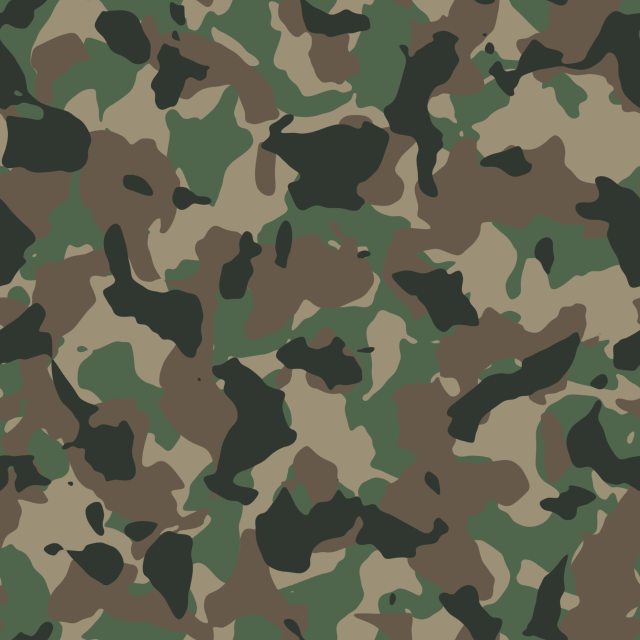
This pattern is drawn by a WebGL 2 fragment shader. Its source:

```glsl
#version 300 es
precision highp float;
// Seamless four-colour woodland camouflage: tan cloth under green, brown and near-black blotches.

uniform vec2 u_resolution;
out vec4 fragColor;

const float TAU = 6.2831853;
const vec3 TAN = vec3(0.612, 0.567, 0.467);
const vec3 GREEN = vec3(0.310, 0.400, 0.302);
const vec3 BROWN = vec3(0.400, 0.349, 0.286);
const vec3 DARK = vec3(0.190, 0.216, 0.188);

// Integer hash of a lattice cell and seed, from 0 to 1
float hash(vec2 cell, float seed) {
    uvec3 v = uvec3(cell, seed) * 1664525u + 1013904223u;
    for (int i = 0; i < 2; i++) {
        v.x += v.y * v.z;
        v.y += v.z * v.x;
        v.z += v.x * v.y;
        v ^= v >> 16u;
    }
    return float(v.x >> 8u) / 16777216.0;
}

// Slope of one lattice corner, wrapped so that the noise repeats
float corner(vec2 cell, vec2 offset, float period, float seed) {
    float angle = TAU * hash(mod(cell, period), seed);
    return dot(vec2(cos(angle), sin(angle)), offset);
}

// Gradient noise with a whole number of cells across the canvas
float noise(vec2 p, float period, float seed) {
    p = (p + fract(seed * vec2(0.37, 0.61))) * period;
    vec2 cell = floor(p);
    vec2 f = p - cell;
    vec2 blend = f * f * f * (f * (f * 6.0 - 15.0) + 10.0);
    vec2 right = vec2(1.0, 0.0);
    vec2 up = vec2(0.0, 1.0);
    float bottom = mix(corner(cell, f, period, seed),
                       corner(cell + right, f - right, period, seed), blend.x);
    float top = mix(corner(cell + up, f - up, period, seed),
                    corner(cell + 1.0, f - 1.0, period, seed), blend.x);
    return mix(bottom, top, blend.y);
}

// Warped blotch field, scaled to a standard deviation of about one
float blotches(vec2 p, float seed) {
    vec2 warp = vec2(noise(p, 9.0, seed + 1.0), noise(p, 9.0, seed + 2.0));
    p += 0.05 * warp;
    float field = noise(p, 8.0, seed + 3.0)
                + 0.50 * noise(p, 15.0, seed + 4.0)
                + 0.20 * noise(p, 31.0, seed + 5.0);
    return field / 0.245;
}

// Crisp antialiased coverage where the field rises above a level
float coverage(float field, float level) {
    float edge = 0.75 * length(vec2(dFdx(field), dFdy(field))) + 1e-5;
    return smoothstep(-edge, edge, field - level);
}

void main() {
    vec2 uv = gl_FragCoord.xy / u_resolution;

    // Print the colours one over another; each level sets a share of the area
    vec3 color = TAN;
    color = mix(color, GREEN, coverage(blotches(uv, 11.0), 0.04));
    color = mix(color, BROWN, coverage(blotches(uv, 23.0), 0.28));
    color = mix(color, DARK, coverage(blotches(uv, 37.0), 0.74));

    fragColor = vec4(color, 1.0);
}
```
